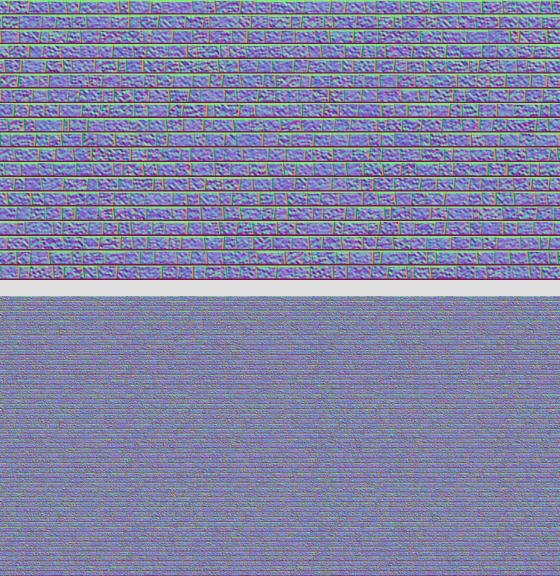
Top: one tile. Bottom: repeated 3 by 3.
This texture map is drawn by a WebGL 2 fragment shader. Its source:

```glsl
#version 300 es
precision highp float;
// Tiling normal map of rough stone courses with slanted, uneven joints.

uniform vec2 u_resolution;
out vec4 fragColor;

const float ROWS = 19.0;            // courses up the canvas
const float STONES = 32.0;          // stones along each course
const float JOINT_JITTER = 0.36;    // sideways shift, in stone widths
const float JOINT_SLANT = 0.24;     // lean of a joint over one course
const float JOINT_WIDTH = 0.072;    // half width, in stone widths
const float JOINT_SLOPE = 1.15;
const float LEDGE_WIDTH = 0.095;    // dark underside, in course heights
const float LEDGE_SLOPE = 1.5;
const float BEVEL_MIN = 0.06;       // bright upper bevel, in course heights
const float BEVEL_MAX = 0.15;
const float BEVEL_SLOPE = 1.6;
const float GRAIN_CELLS = 92.0;     // period of the grain, in cells
const float GRAIN_STEP = 0.0024;    // slope step, in canvas heights
const vec2 GRAIN_SLOPE = vec2(0.75, 1.0);
const float STONE_TILT = 0.14;
const float BLUE_BASE = 0.10;       // blue of a vertical face
const float BLUE_GAIN = 0.70;       // blue added by a flat face
const float LEDGE_SHADE = 0.40;     // blue lost under the ledge
const float JOINT_SHADE = 0.38;     // blue lost in a joint
const int SAMPLES = 2;              // antialiasing samples per axis

float hash(vec2 p) {
    vec3 q = fract(vec3(p.xyx) * 0.1031);
    q += dot(q, q.yzx + 33.33);
    return fract((q.x + q.y) * q.z);
}

// Value noise that wraps after a whole number of cells.
float noise(vec2 p, float period) {
    vec2 i = floor(p), f = fract(p);
    vec2 w = f * f * (3.0 - 2.0 * f);
    vec2 a = mod(i, period), b = mod(i + 1.0, period);
    return mix(mix(hash(a), hash(vec2(b.x, a.y)), w.x),
               mix(hash(vec2(a.x, b.y)), hash(b), w.x), w.y);
}

// Diagonal lattice: whole-number factors keep it seamless.
float grain(vec2 uv) {
    vec2 p = vec2(2.0 * uv.x + uv.y, uv.y - 2.0 * uv.x);
    return noise(p * GRAIN_CELLS, GRAIN_CELLS);
}

// Downhill direction of the grain.
vec2 grainSlope(vec2 uv) {
    vec2 ex = vec2(0.5 * GRAIN_STEP, 0.0), ey = vec2(0.0, GRAIN_STEP);
    vec2 fall = vec2(grain(uv - ex) - grain(uv + ex), grain(uv - ey) - grain(uv + ey));
    return fall / (2.0 * GRAIN_STEP * GRAIN_CELLS);
}

vec3 surface(vec2 uv) {
    float row = mod(floor(uv.y * ROWS), ROWS);
    float v = fract(uv.y * ROWS);
    float x = uv.x * STONES + hash(vec2(row, 71.0));

    // Nearest joint, and the stone to the right of the last joint passed.
    float nearest = 9.0, joint = 0.0, stone = 0.0;
    float base = floor(x + 0.5);
    for (int k = -1; k <= 1; k++) {
        float id = mod(base + float(k), STONES);
        float shift = (hash(vec2(id, row + 131.0)) - 0.5) * 2.0 * JOINT_JITTER;
        float lean = (hash(vec2(id, row + 223.0)) - 0.5) * JOINT_SLANT;
        float d = x - (base + float(k) + shift + lean * (v - 0.5));
        if (abs(d) < abs(nearest)) { nearest = d; joint = id; }
        if (d >= 0.0) stone = id;
    }
    vec2 key = vec2(stone, row);

    // Rough face, with its own coarseness and tilt for every stone.
    float rough = mix(0.5, 1.2, hash(key + 311.0));
    vec2 slope = grainSlope(uv) * GRAIN_SLOPE * rough;
    slope += (vec2(hash(key + 401.0), hash(key + 509.0)) - 0.5) * STONE_TILT;

    // Joint: the left wall faces right, the right wall faces left.
    float depth = mix(0.4, 1.0, hash(vec2(joint, row + 607.0)));
    float wall = depth * smoothstep(1.3, 0.7, abs(nearest) / JOINT_WIDTH);
    float side = -clamp(nearest / (0.3 * JOINT_WIDTH), -1.0, 1.0);
    slope = mix(slope, vec2(side * JOINT_SLOPE, 0.2), wall);

    // Upper bevel and the undercut ledge along the course.
    float bevelWidth = mix(BEVEL_MIN, BEVEL_MAX, hash(key + 701.0));
    float bevel = smoothstep(1.3, 0.7, (1.0 - v) / bevelWidth);
    slope = mix(slope, vec2(slope.x * 0.5 + 0.1, BEVEL_SLOPE), bevel * 0.9);
    float ledge = smoothstep(1.3, 0.7, v / LEDGE_WIDTH);
    slope = mix(slope, vec2(-0.1, -LEDGE_SLOPE), ledge);

    // Encode the normal as a colour, with less blue in the recesses.
    vec3 normal = normalize(vec3(slope, 1.0));
    float blue = BLUE_BASE + BLUE_GAIN * normal.z;
    blue *= (1.0 - LEDGE_SHADE * ledge) * (1.0 - JOINT_SHADE * wall);
    return vec3(0.5 + 0.5 * normal.xy, blue);
}

void main() {
    vec3 colour = vec3(0.0);
    for (int j = 0; j < SAMPLES; j++) {
        for (int i = 0; i < SAMPLES; i++) {
            vec2 offset = (vec2(i, j) + 0.5) / float(SAMPLES) - 0.5;
            colour += surface((gl_FragCoord.xy + offset) / u_resolution);
        }
    }
    fragColor = vec4(colour / float(SAMPLES * SAMPLES), 1.0);
}
```
